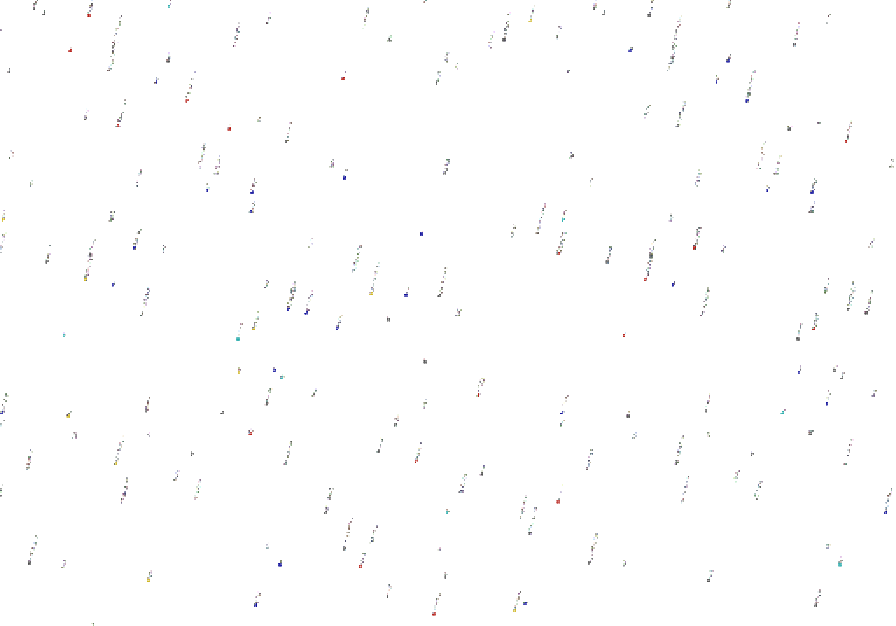
Write a WebGL 2 fragment shader that draws this texture.

```glsl
#version 300 es
precision highp float;

uniform vec2 u_resolution;
out vec4 fragColor;

// Three random values in 0..1 from an integer lattice point
vec3 hash3(vec2 point, int salt) {
    uvec3 v = uvec3(ivec3(ivec2(point) + 64, salt));
    v = v * 1664525u + 1013904223u;
    v.x += v.y * v.z;
    v.y += v.z * v.x;
    v.z += v.x * v.y;
    v ^= v >> 16u;
    v.x += v.y * v.z;
    v.y += v.z * v.x;
    v.z += v.x * v.y;
    return vec3(v >> 8u) / 16777216.0;
}

// Blue, red, yellow or teal, chosen by a value in 0..1
vec3 accent(float choice) {
    if (choice < 0.35) return vec3(0.05, 0.05, 0.6);
    if (choice < 0.6) return vec3(0.7, 0.08, 0.05);
    if (choice < 0.8) return vec3(0.8, 0.7, 0.1);
    return vec3(0.1, 0.65, 0.65);
}

// Colour of one grain inside the streak owned by a cell, white outside it
vec3 streakGrain(vec2 cell, vec2 grain) {
    vec2 wrapped = vec2(mod(cell.x, 16.0), cell.y);
    vec3 seed = hash3(wrapped, 1);
    if (seed.z > 0.4) return vec3(1.0);

    vec3 shape = hash3(wrapped, 2);
    float streakLength = mix(3.0, 19.0, pow(shape.x, 1.5));
    vec2 fromFoot = grain + 0.5 - (cell + seed.xy) * 20.0;
    float along = fromFoot.y / streakLength;
    float across = abs(fromFoot.x - 0.25 * fromFoot.y);
    if (along < 0.0 || along > 1.0 || across > mix(0.8, 1.3, shape.y)) return vec3(1.0);

    // One or two dark or saturated grains at the foot
    vec3 noise = hash3(grain, 3);
    if (fromFoot.y < 2.0 && across < 0.7 && shape.z < 0.6) {
        vec3 choice = hash3(cell, 5);
        vec3 foot = choice.y < 0.6 ? accent(choice.x) : vec3(0.3);
        return mix(foot, vec3(1.0), 0.3 * noise.z);
    }

    // Broken grey grains, sparser and paler towards the top
    if (noise.x > mix(0.6, 0.42, along)) return vec3(1.0);
    vec3 tint = hash3(grain, 4) - 0.5;
    vec3 ink = vec3(mix(0.33, 0.9, noise.y) + 0.08 * along) + 0.2 * tint;
    return clamp(ink, 0.0, 1.0);
}

void main() {
    float grainsPerPixel = 512.0 / u_resolution.x;
    vec2 position = gl_FragCoord.xy * grainsPerPixel;
    vec2 grain = floor(position);
    vec2 home = floor(position / 20.0);

    // Streaks may reach in from neighbouring cells
    vec3 color = vec3(1.0);
    for (int y = -1; y <= 1; y++) {
        for (int x = -1; x <= 1; x++) {
            color = min(color, streakGrain(home + vec2(x, y), grain));
        }
    }

    // Soft round grain edges
    float radius = length(fract(position) - 0.5);
    float halfEdge = 0.5 * grainsPerPixel;
    float coverage = 1.0 - smoothstep(0.6 - halfEdge, 0.6 + halfEdge, radius);
    fragColor = vec4(mix(vec3(1.0), color, coverage), 1.0);
}
```
